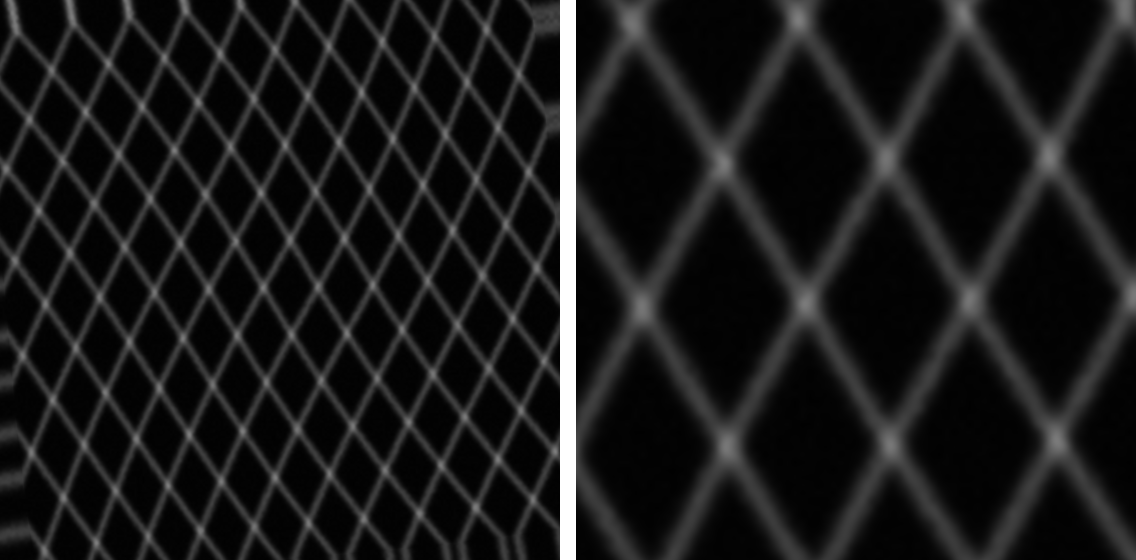
Left, the full canvas; right, a detail of the centre.
Give the GLSL for this pattern, as a WebGL 1 fragment shader.

```glsl
precision highp float;

uniform vec2 u_resolution;

const vec3 BACKGROUND = vec3(0.010);
const vec3 WIRE_COLOUR = vec3(0.228);
const vec2 LATTICE_NODE = vec2(0.0192, 0.0713);
const float WIRE_SPACING = 0.0846;
const float WIRE_SOFTNESS = 0.0055;
const float TWIRL = 0.167;

float hash(vec2 p) {
  vec3 q = fract(vec3(p.xyx) * 0.1031);
  q += dot(q, q.yzx + 33.33);
  return fract((q.x + q.y) * q.z);
}

float valueNoise(vec2 p) {
  vec2 cell = floor(p);
  vec2 f = fract(p);
  f = f * f * (3.0 - 2.0 * f);
  float low = mix(hash(cell), hash(cell + vec2(1.0, 0.0)), f.x);
  float high = mix(hash(cell + vec2(0.0, 1.0)), hash(cell + vec2(1.0, 1.0)), f.x);
  return mix(low, high, f.y);
}

// Rotation that grows linearly with the distance from the centre
vec2 twirl(vec2 p, float strength) {
  float angle = strength * length(p);
  float c = cos(angle);
  float s = sin(angle);
  return vec2(c * p.x + s * p.y, c * p.y - s * p.x);
}

// Blurred parallel wires, repeated along a unit normal
float wires(vec2 p, vec2 normal, float spacing, float softness) {
  float phase = dot(p, normal) / spacing;
  float d = (fract(phase + 0.5) - 0.5) * spacing / softness;
  return exp(-0.5 * d * d);
}

void main() {
  vec2 p = (gl_FragCoord.xy - 0.5 * u_resolution) / min(u_resolution.x, u_resolution.y);

  // Clamping stretches the wires straight outwards at the borders
  vec2 q = clamp(twirl(p, TWIRL), vec2(-0.492, -0.497), vec2(0.500, 0.495));

  // Slight raggedness along the wires
  vec2 grainPos = (p + 1.0) * 130.0;
  float ragged = valueNoise(grainPos) - 0.5;
  q.x += 0.0018 * ragged;

  // Two wire families at sixty degrees, brighter where they cross
  vec2 normal = vec2(0.8660, 0.5);
  vec2 fromNode = q - LATTICE_NODE;
  float mesh = wires(fromNode, normal, WIRE_SPACING, WIRE_SOFTNESS)
             + wires(fromNode, normal * vec2(-1.0, 1.0), WIRE_SPACING, WIRE_SOFTNESS);
  mesh *= 1.0 + 0.14 * (valueNoise(grainPos.yx + 57.0) - 0.5);

  // Faint grain in the dark gaps
  float grain = 0.010 * (valueNoise(grainPos * 1.7 + 19.0) - 0.5);

  gl_FragColor = vec4(BACKGROUND + WIRE_COLOUR * mesh + grain, 1.0);
}
```
